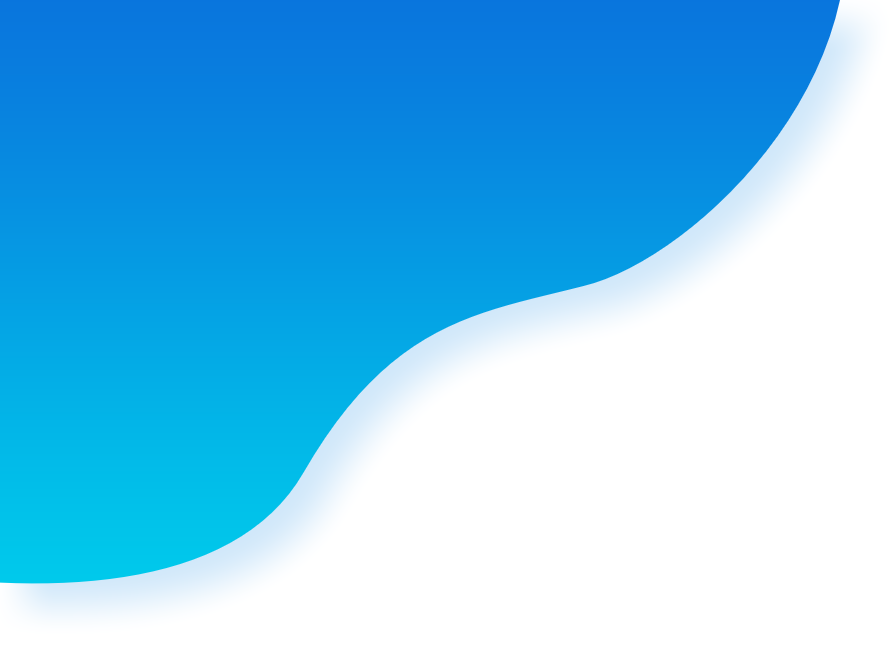
Write a WebGL 1 fragment shader that draws this background.

```glsl
precision highp float;

uniform vec2 u_resolution;

#define CANVAS vec2(768.0, 555.0)
#define SKY_TOP vec3(0.037, 0.460, 0.867)
#define SKY_LOW vec3(0.000, 0.790, 0.922)
#define SHADOW_TINT vec3(0.820, 0.910, 0.980)
#define SHADOW_SHIFT vec2(20.0, 20.0)
#define SHADOW_BLUR 27.0
#define GRADIENT_END 500.0
#define GRADIENT_EASE 0.35
#define CURVE_STEPS 24

vec2 bezier(vec2 a, vec2 b, vec2 c, vec2 d, float t) {
    float s = 1.0 - t;
    return s * s * s * a + 3.0 * s * s * t * b + 3.0 * s * t * t * c + t * t * t * d;
}

// Folds one curve into the nearest distance (x) and the side sign (y)
vec2 addCurve(vec2 field, vec2 p, vec2 a, vec2 b, vec2 c, vec2 d) {
    vec2 start = a;
    for (int i = 1; i <= CURVE_STEPS; i++) {
        vec2 end = bezier(a, b, c, d, float(i) / float(CURVE_STEPS));
        vec2 along = end - start;
        vec2 rel = p - start;
        float h = clamp(dot(rel, along) / dot(along, along), 0.0, 1.0);
        field.x = min(field.x, length(rel - along * h));
        if (p.x >= start.x && p.x < end.x) {
            field.y = along.x * rel.y < along.y * rel.x ? -1.0 : 1.0;
        }
        start = end;
    }
    return field;
}

// Signed distance to the wavy border, negative above it
float waveDistance(vec2 p) {
    p = max(p, 0.0);
    vec2 low = vec2(260.0, 405.0);
    vec2 high = vec2(500.0, 245.0);
    vec2 field = vec2(1e4, 1.0);
    field = addCurve(field, p, vec2(0.0, 499.0), vec2(110.0, 504.0), vec2(215.0, 483.0), low);
    field = addCurve(field, p, low, vec2(335.0, 275.0), vec2(410.0, 268.0), high);
    field = addCurve(field, p, high, vec2(572.0, 228.0), vec2(692.0, 128.0), vec2(720.0, 0.0));
    return field.x * field.y;
}

// Soft coverage of the shifted wave, fading at its top and left sides too
float shadowAmount(vec2 p) {
    vec2 q = p - SHADOW_SHIFT;
    vec2 sides = smoothstep(-SHADOW_BLUR, SHADOW_BLUR, q);
    float body = 1.0 - smoothstep(-SHADOW_BLUR, SHADOW_BLUR, waveDistance(q));
    return body * sides.x * sides.y;
}

void main() {
    // Design units, with y running down from the top
    vec2 p = gl_FragCoord.xy / u_resolution;
    p = vec2(p.x, 1.0 - p.y) * CANVAS;
    float pixel = CANVAS.y / u_resolution.y;

    // Vertical gradient, slightly eased at both ends
    float t = clamp(p.y / GRADIENT_END, 0.0, 1.0);
    t = mix(t, smoothstep(0.0, 1.0, t), GRADIENT_EASE);
    vec3 wave = mix(SKY_TOP, SKY_LOW, t);

    // White ground, soft shadow, then the wave
    vec3 color = mix(vec3(1.0), SHADOW_TINT, shadowAmount(p));
    float cover = clamp(0.5 - waveDistance(p) / pixel, 0.0, 1.0);
    gl_FragColor = vec4(mix(color, wave, cover), 1.0);
}
```
